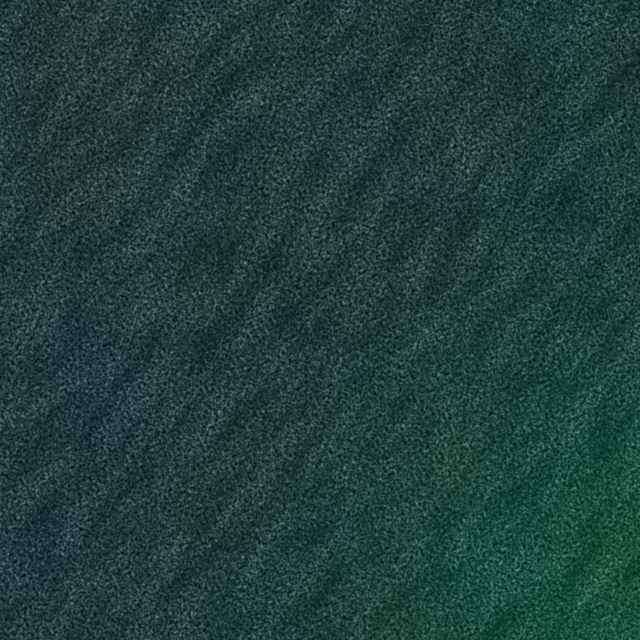
Write a WebGL 1 fragment shader that draws this texture.

```glsl
precision highp float;

// Dark teal grainy surface with faint slanted streaks, like brushed stone.
// Two octaves of fine gradient noise make the grain, stretched gradient noise
// makes the streaks, and a green glow rises in the lower right corner.

uniform vec2 u_resolution;

float hash(vec2 p) {
  vec3 q = fract(p.xyx * vec3(0.1031, 0.1030, 0.0973));
  q += dot(q, q.yzx + 33.33);
  return fract((q.x + q.y) * q.z);
}

// Contribution of one lattice corner: random unit gradient dot offset
float corner(vec2 cell, vec2 offset) {
  float angle = 6.2832 * hash(cell);
  return dot(vec2(cos(angle), sin(angle)), offset);
}

float gradientNoise(vec2 p) {
  vec2 cell = floor(p);
  vec2 f = p - cell;
  vec2 blend = f * f * f * (f * (f * 6.0 - 15.0) + 10.0);
  vec2 right = vec2(1.0, 0.0);
  vec2 up = vec2(0.0, 1.0);
  float low = mix(corner(cell, f), corner(cell + right, f - right), blend.x);
  float high = mix(corner(cell + up, f - up), corner(cell + 1.0, f - 1.0), blend.x);
  return mix(low, high, blend.y);
}

vec2 rotate(vec2 p, float angle) {
  float c = cos(angle);
  float s = sin(angle);
  return vec2(c * p.x + s * p.y, c * p.y - s * p.x);
}

// Slanted streaks: x runs along them, y across, with a slight bend
float streaks(vec2 uv) {
  vec2 p = rotate(uv, 0.92);
  p.y += 0.012 * gradientNoise(uv * 5.0 + 40.0);
  float broad = gradientNoise(p * vec2(8.0, 27.0) + 70.0);
  float narrow = gradientNoise(p * vec2(17.0, 52.0) + 130.0);
  return broad + 0.7 * narrow;
}

// Fine speckle, rotated so that the lattices do not show
float grain(vec2 uv) {
  float fine = gradientNoise(rotate(uv, 0.45) * 235.0 + 300.0);
  float coarse = gradientNoise(rotate(uv, 1.15) * 145.0 + 600.0);
  return fine + 0.65 * coarse;
}

void main() {
  vec2 uv = gl_FragCoord.xy / u_resolution.y;
  vec2 place = gl_FragCoord.xy / u_resolution;

  // Base tint drifting from blue-teal on the left to green on the right
  vec3 color = mix(vec3(0.135, 0.228, 0.236), vec3(0.120, 0.238, 0.220), place.x);
  float patches = gradientNoise(uv * 4.0 + 11.0);
  color += patches * vec3(-0.025, 0.0, 0.028);

  // Green glow in the lower right corner
  float glow = 1.0 - smoothstep(0.0, 0.75, distance(place, vec2(1.0, 0.0)));
  color += glow * vec3(-0.025, 0.075, 0.015);

  // Streaks shade the surface and strengthen the grain where they are light
  float streak = streaks(uv);
  float speckle = grain(uv);
  float light = 0.064 * streak;
  light += 0.185 * speckle * (1.0 + 0.5 * streak);
  light += 0.11 * speckle * max(speckle, 0.0);
  color += light * vec3(0.98, 1.0, 1.0);

  gl_FragColor = vec4(clamp(color, 0.0, 1.0), 1.0);
}
```
